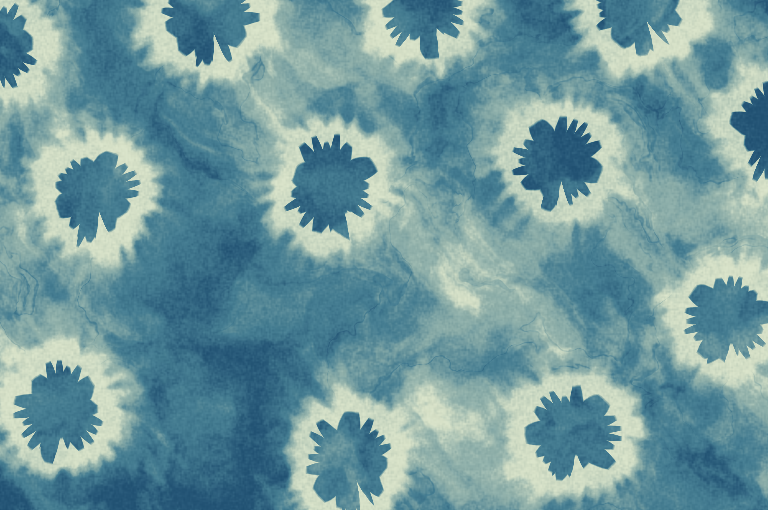
Write a Shadertoy shader that draws this pattern.

```glsl
// Indigo tie-dye cloth: three gently curving rows of four cream resist rings.
// Each ring has a feathered, spoked rim and a jagged dyed core; warped
// noise layers stain the cloth between them, and fine grain suggests the weave.

float hash(vec2 p) {
    vec3 q = fract(p.xyx * vec3(0.1031, 0.1030, 0.0973));
    q += dot(q, q.yzx + 33.33);
    return fract((q.x + q.y) * q.z);
}

float noise(vec2 p) {
    vec2 i = floor(p), f = fract(p);
    f = f * f * (3.0 - 2.0 * f);
    return mix(mix(hash(i), hash(i + vec2(1, 0)), f.x),
               mix(hash(i + vec2(0, 1)), hash(i + vec2(1, 1)), f.x), f.y);
}

float fbm(vec2 p) {
    float sum = 0.0, amp = 0.5;
    for (int i = 0; i < 5; i++) {
        sum += amp * noise(p);
        p = mat2(1.6, 1.2, -1.2, 1.6) * p + 7.3;
        amp *= 0.5;
    }
    return sum / 0.97;
}

// Each row of knots follows a quadratic curve across the cloth
vec2 knotCentre(int row, float i) {
    vec2 start = row == 0 ? vec2(-0.01, 0.91) : row == 1 ? vec2(0.186, 0.62) : vec2(0.118, 0.20);
    vec2 slope = row == 0 ? vec2(0.42, 0.067) : row == 1 ? vec2(0.47, 0.002) : vec2(0.635, -0.19);
    vec2 bend = row == 0 ? vec2(0.0, -0.0135) : row == 1 ? vec2(-0.008, 0.014) : vec2(-0.066, 0.083);
    return start + i * (slope + i * bend);
}

// Returns cream ring, streaked halo and dyed core coverage
vec3 knot(vec2 d, float seed, float soft) {
    d *= 1.0 + 0.12 * (vec2(hash(vec2(seed, 1.0)), hash(vec2(seed, 2.0))) - 0.5);
    float r = length(d), a = atan(d.y, d.x);
    vec2 dir = d / max(r, 0.0001);
    float lobes = noise(dir * 1.6 + seed * 9.1);
    float spokes = noise(dir * 9.0 + seed * 5.7 + r * 12.0);
    float fray = fbm(d * 30.0 + seed * 3.1);

    // Feathered outer rim
    float rim = 0.107 + 0.026 * lobes + 0.024 * (spokes - 0.5) + 0.035 * (fray - 0.5);
    float ring = 1.0 - smoothstep(rim - 0.010, rim + 0.024, r);
    float halo = (1.0 - smoothstep(0.10, 0.215, r)) * smoothstep(0.15, 0.8, spokes * 0.6 + fray * 0.5);

    // Uneven pleat teeth around the core
    float pleat = (a + 0.22 * sin(3.0 * a + seed * 2.3)) * 17.0 / 6.2831853;
    float id = mod(floor(pleat), 17.0);
    float tooth = 1.0 - abs(2.0 * fract(pleat) - 1.0);
    float reach = hash(vec2(id, seed + 4.0));
    float edge = 0.060 + 0.012 * lobes + (0.008 + 0.022 * reach) * min(tooth * 1.7, 1.0);

    // One long fold below, beside a deep notch
    float fold = a + 1.9 - 0.6 * hash(vec2(seed, 8.0));
    edge += 0.018 * (1.0 - smoothstep(0.17, 0.22, abs(fold)));
    edge -= 0.032 * (1.0 - smoothstep(0.04, 0.16, abs(fold - 0.36)));
    edge += 0.008 * (fray - 0.5);
    float core = 1.0 - smoothstep(edge - soft, edge + soft, r);
    return vec3(ring, halo, core);
}

// Dye strength, from deep indigo at 0 to bare cloth at 1
vec3 dyeColour(float t) {
    vec3 c = mix(vec3(0.14, 0.33, 0.46), vec3(0.27, 0.49, 0.57), smoothstep(0.02, 0.34, t));
    c = mix(c, vec3(0.55, 0.68, 0.66), smoothstep(0.30, 0.66, t));
    return mix(c, vec3(0.84, 0.88, 0.78), smoothstep(0.62, 0.98, t));
}

void mainImage(out vec4 fragColor, in vec2 fragCoord) {
    vec2 p = fragCoord / iResolution.y;
    float soft = 0.0018 + 0.7 / iResolution.y;

    // Mottled ground, with pale blots and slanting streaks
    vec2 warp = vec2(fbm(p * 5.0 + 3.0), fbm(p * 5.0 + 19.0)) - 0.5;
    float broad = fbm(p * 2.3 + warp * 0.5 + 11.0);
    float mottle = fbm(p * 8.0 + warp * 2.5);
    float blot = smoothstep(0.52, 0.66, fbm(p * 10.0 + warp * 1.5 + 31.0));
    vec2 slant = mat2(0.77, -0.64, 0.64, 0.77) * p;
    float streak = smoothstep(0.48, 0.72, fbm(slant * vec2(15.0, 5.0) + warp * 2.0 + 47.0));
    float ground = 0.28 + 0.75 * (broad - 0.5) + 0.65 * (mottle - 0.5) + 0.14 * blot + 0.22 * streak;
    ground += 0.16 * exp(-9.0 * dot(p - vec2(0.98, 0.46), p - vec2(0.98, 0.46)));

    // Thin dark creases
    float crease = abs(fbm(p * 6.0 + warp * 3.0 + 63.0) - 0.5);
    ground -= 0.11 * (1.0 - smoothstep(0.0, 0.03, crease)) * smoothstep(0.35, 0.6, broad);

    // Gather all twelve knots
    vec3 cover = vec3(0.0);
    for (int row = 0; row < 3; row++) {
        for (int i = 0; i < 4; i++) {
            vec2 d = p - knotCentre(row, float(i));
            if (dot(d, d) < 0.07) cover = max(cover, knot(d, float(row * 4 + i) + 1.0, soft));
        }
    }

    float dye = max(ground, 0.04) + 0.27 * cover.y;
    dye = mix(dye, 0.91 + 0.20 * (mottle - 0.5), cover.x);
    float coreDye = 0.20 + 0.65 * (mottle - 0.5) + 0.16 * blot;
    dye = mix(dye, coreDye, cover.z);

    // Woven grain
    float grain = noise(p * vec2(170.0, 290.0)) + noise(p * vec2(310.0, 150.0)) - 1.0;
    fragColor = vec4(dyeColour(dye + 0.05 * grain) + 0.022 * grain, 1.0);
}
```
